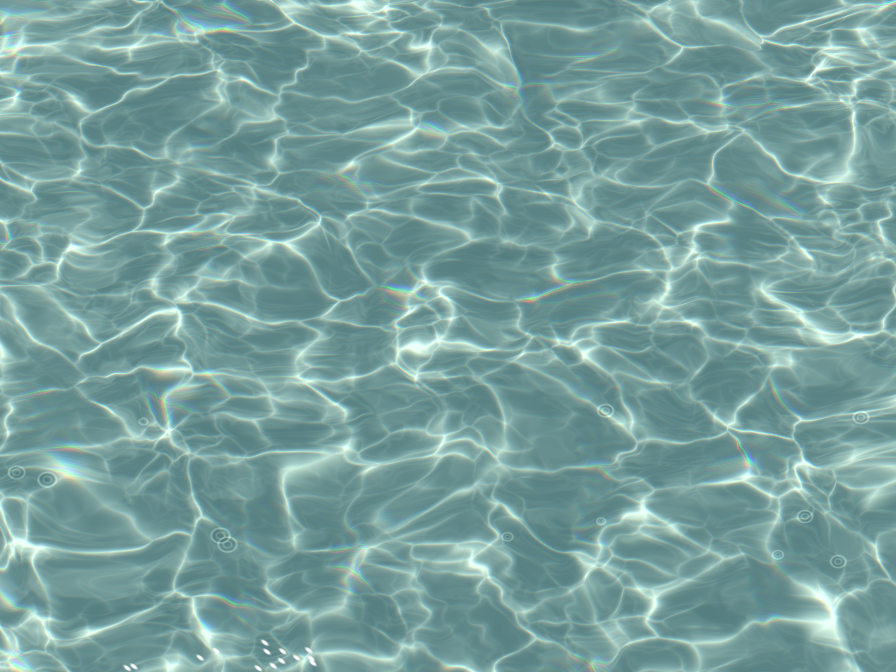
Give the GLSL for this texture, as a Shadertoy shader.

```glsl
// Sunlit pool water: a warped, broken net of caustic veins with ripple facets, bubbles and glints.
#define DEEP_WATER vec3(0.345, 0.505, 0.512)
#define SUNLIGHT vec3(0.850, 0.985, 0.925)
#define BIG_CELLS vec2(6.5, 8.0)
#define SMALL_CELLS vec2(14.0, 20.0)
#define RIPPLES vec2(20.0, 42.0)
#define FORESHORTEN 0.5
#define WARP 0.026
#define DISPERSION 0.0012
#define RAINBOW 0.004
#define BUBBLES 12
#define GLINTS 14

const mat2 TURN = mat2(0.8, 0.6, -0.6, 0.8);

vec2 hash2(vec2 p) {
    vec2 k = vec2(dot(p, vec2(127.1, 311.7)), dot(p, vec2(269.5, 183.3)));
    return fract(sin(k) * 43758.55);
}

// Layered, turned sines, roughly -1 to 1
float swell(vec2 p) {
    float sum = 0.0, amp = 0.55;
    for (int i = 0; i < 4; i++) {
        p = TURN * p * 1.6 + 1.3;
        p += 0.7 * sin(p.yx + float(i));
        sum += amp * sin(p.x) * cos(0.8 * p.y + 0.5);
        amp *= 0.7;
    }
    return sum;
}

// Cellular noise: gap between the two nearest points, zero on cell borders
float cellGap(vec2 p) {
    vec2 cell = floor(p), f = fract(p);
    float nearest = 9.0, second = 9.0;
    for (int y = -1; y <= 1; y++)
    for (int x = -1; x <= 1; x++) {
        vec2 o = vec2(x, y);
        float d = length(o + hash2(cell + o) - f);
        second = min(second, max(nearest, d));
        nearest = min(nearest, d);
    }
    return second - nearest;
}

// Bend the plane with ever finer waves
vec2 refractWater(vec2 p) {
    vec2 q = vec2(p.x * (1.0 + 0.15 * p.y), p.y * (1.0 + FORESHORTEN * p.y));
    float freq = 13.0, amp = WARP;
    for (int i = 0; i < 5; i++) {
        vec2 w = TURN * q * freq + float(i) * 2.1;
        q += amp * vec2(sin(w.y + 1.4 * sin(w.x * 0.6)), 0.7 * sin(w.x + 1.2 * sin(w.y * 0.7)));
        freq *= 1.75;
        amp *= 0.56;
    }
    // Combed edges in scattered patches
    float comb = smoothstep(0.1, 0.7, swell(p * 2.6 + 4.0));
    q.x += 0.006 * comb * sin(p.y * 150.0 + 9.0 * sin(p.x * 14.0));
    return q;
}

float caustics(vec2 p) {
    vec2 q = refractWater(p);
    float zone = clamp(0.5 + 0.6 * swell(p * 3.2 + 1.7), 0.0, 1.0);
    float fade = clamp(0.5 + 0.9 * swell(p * 10.0 + 8.0), 0.0, 1.0);
    float gap = clamp(0.55 + 0.9 * swell(q * vec2(13.0, 17.0) + 2.0), 0.0, 1.0);
    float big = exp(-cellGap(q * BIG_CELLS + 3.0) * mix(20.0, 8.0, fade));
    float small = exp(-cellGap(q * SMALL_CELLS + 17.0) * mix(13.0, 6.0, gap));
    float ripple = swell(q * RIPPLES);
    float crest = pow(max(1.0 - abs(ripple), 0.0), 5.0);
    float facet = smoothstep(0.0, 0.55, swell(q * vec2(13.0, 26.0) + 6.0));
    float haze = swell(q * vec2(5.0, 9.0) + 5.0);
    return 0.02 + 0.8 * big * mix(0.35, 1.15, gap) * mix(0.7, 1.1, zone)
         + 0.62 * small * fade * mix(0.4, 1.1, gap)
         + 0.22 * crest * mix(0.3, 1.0, zone * fade)
         + 0.14 * facet * mix(0.4, 1.2, zone) + 0.06 * haze;
}

// Small rings floating on the surface
float bubbles(vec2 p, float aspect) {
    float sum = 0.0;
    for (int i = 0; i < BUBBLES; i++) {
        vec2 h = hash2(vec2(float(i), 5.0));
        vec2 centre = vec2(aspect * h.x, 0.14 + 0.26 * h.y);
        float radius = mix(0.006, 0.014, fract(h.x * 7.0 + h.y));
        float d = length((p - centre) * vec2(1.0, 1.25));
        sum += smoothstep(0.003, 0.0, abs(d - radius));
        sum += 0.7 * smoothstep(0.003, 0.0, abs(d - 0.45 * radius));
        sum -= 0.3 * smoothstep(radius, 0.6 * radius, d);
    }
    return sum;
}

// Slanted white sparks near the lower edge
float glints(vec2 p) {
    float sum = 0.0;
    for (int i = 0; i < GLINTS; i++) {
        vec2 h = hash2(vec2(float(i), 23.0));
        vec2 d = TURN * (p - vec2(0.17 + 0.3 * h.x, 0.004 + 0.055 * h.y * h.x));
        sum += smoothstep(1.3, 0.4, length(d / vec2(0.007, 0.003)));
    }
    return min(sum, 1.0);
}

void mainImage(out vec4 fragColor, in vec2 fragCoord) {
    vec2 p = fragCoord / iResolution.y;
    float aspect = iResolution.x / iResolution.y;

    // Split the light into shifted colour bands, strongly only in a few spots
    float spots = smoothstep(0.35, 0.9, swell(p * 11.0 + 2.0));
    vec2 shift = (DISPERSION + RAINBOW * spots) * vec2(0.6, 0.8);
    vec3 light = vec3(caustics(p + shift), caustics(p), caustics(p - shift));

    light += 0.3 * bubbles(p, aspect);
    light = clamp(light, -0.05, 1.15);
    vec3 water = mix(DEEP_WATER, SUNLIGHT, light);
    water = mix(water, vec3(1.0), 0.95 * glints(p));
    fragColor = vec4(clamp(water, 0.0, 1.0), 1.0);
}
```
